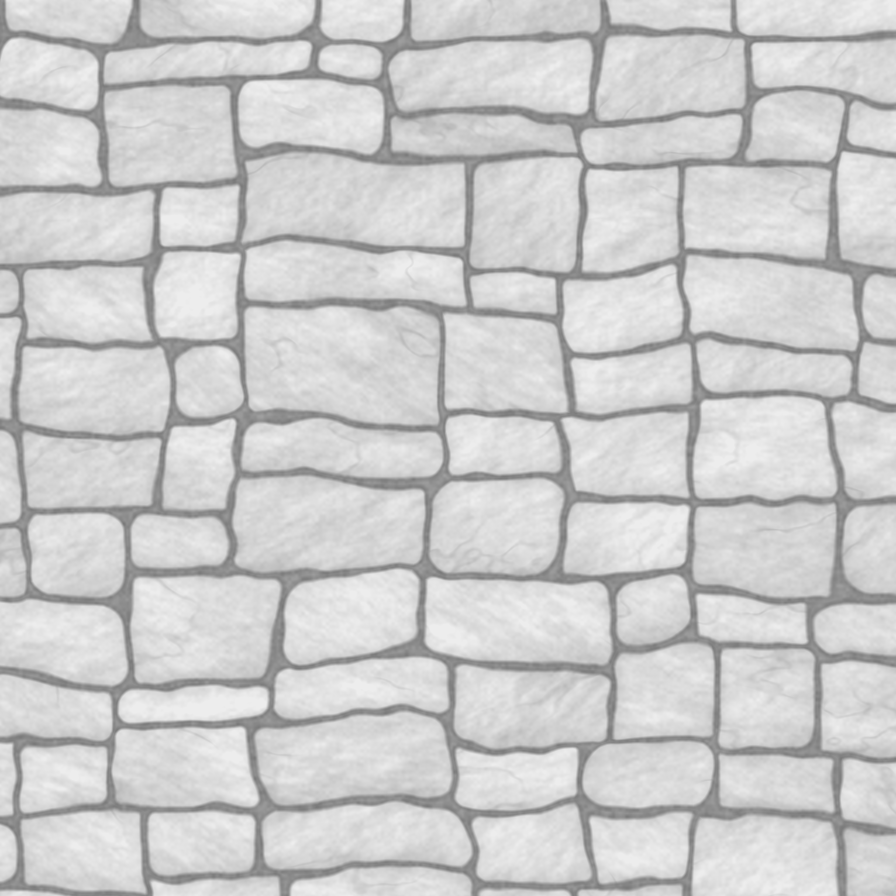
This texture is drawn by a three.js fragment shader. Its source:

```glsl
// Dry stone wall of pale grey, irregular rounded blocks with narrow dark joints.
varying vec2 vUv;

const vec2 GRID = vec2(6.3, 11.2); // average stones across and up

float hash(vec2 p) {
  return fract(sin(dot(p, vec2(127.1, 311.7))) * 43758.5453);
}

float noise(vec2 p) {
  vec2 i = floor(p), f = fract(p);
  f = f * f * (3.0 - 2.0 * f);
  return mix(mix(hash(i), hash(i + vec2(1, 0)), f.x),
             mix(hash(i + vec2(0, 1)), hash(i + vec2(1, 1)), f.x), f.y);
}

float fbm(vec2 p) {
  float sum = 0.0, amp = 0.5;
  for (int k = 0; k < 4; k++) {
    sum += amp * noise(p);
    p = mat2(1.6, 1.2, -1.2, 1.6) * p + 7.3;
    amp *= 0.55;
  }
  return sum;
}

mat2 rotation(float a) {
  return mat2(cos(a), sin(a), -sin(a), cos(a));
}

// Offset of the joint that runs through a grid vertex.
float jointShift(vec2 vertex) {
  return (hash(vertex + 3.7) - 0.5) * 0.7;
}

// Bounds (left, bottom, right, top) of a stone: joints run horizontally
// through even vertices and vertically through odd ones.
vec4 stoneBounds(vec2 id) {
  float a = jointShift(id);
  float b = jointShift(id + vec2(1, 0));
  float c = jointShift(id + vec2(0, 1));
  float d = jointShift(id + vec2(1, 1));
  vec4 shift = mod(id.x + id.y, 2.0) < 0.5 ? vec4(c, a, b, d) : vec4(a, b, d, c);
  return vec4(id, id + 1.0) + shift;
}

// Signed distance to a slightly skewed, rounded stone, in canvas units.
float stoneDistance(vec2 p, vec2 id) {
  vec4 bounds = stoneBounds(id);
  vec2 halfSize = (bounds.zw - bounds.xy) * 0.5 / GRID - 0.0026;
  vec2 q = p - (bounds.xy + bounds.zw) * 0.5 / GRID;
  q.y += q.x * (hash(id + 21.3) - 0.5) * 0.08;
  q.x += q.y * (hash(id + 42.9) - 0.5) * 0.12;
  float corner = min(mix(0.006, 0.028, pow(hash(id + 63.1), 2.0)),
                     min(halfSize.x, halfSize.y) * 0.9);
  vec2 e = abs(q) - halfSize + corner;
  float d = length(max(e, 0.0)) + min(max(e.x, e.y), 0.0) - corner;
  return d + (noise(p * 36.0 + id * 17.0) - 0.5) * 0.006;
}

void main() {
  // Bend the joints so that no edge is perfectly straight.
  vec2 p = vUv;
  p += 0.024 * (vec2(noise(vUv * 9.0), noise(vUv * 9.0 + 31.0)) - 0.5);
  p += 0.005 * (vec2(noise(vUv * 38.0), noise(vUv * 38.0 + 57.0)) - 0.5);

  // Nearest and second nearest stone.
  float nearest = 1.0, second = 1.0;
  vec2 stone = vec2(0.0);
  for (int y = -1; y <= 1; y++) {
    for (int x = -1; x <= 1; x++) {
      vec2 id = floor(p * GRID) + vec2(x, y);
      float d = stoneDistance(p, id);
      if (d < nearest) {
        second = nearest;
        nearest = d;
        stone = id;
      } else {
        second = min(second, d);
      }
    }
  }
  float edge = max(nearest, 0.5 * (nearest - second) + 0.0022);

  // Hewn surface: streaked relief lit from the upper left.
  vec2 q = rotation((hash(stone + 5.5) - 0.5) * 1.4) * vUv;
  q = q * vec2(17.0, 34.0) + stone * 13.0;
  float height = fbm(q);
  float relief = height - fbm(q + vec2(-0.07, 0.16));
  float broad = noise(vUv * 11.0 + stone * 7.0);
  float grain = noise(vUv * 260.0) + noise(vUv * 130.0 + 9.0) - 1.0;

  float face = 0.868 + (hash(stone + 8.2) - 0.5) * 0.045;
  face += (broad - 0.5) * 0.07 + (height - 0.45) * 0.09;
  face += relief * 0.2 + grain * 0.032;

  // Sparse shallow cracks.
  float crack = 1.0 - smoothstep(0.0, 0.035, abs(fbm(q * 0.45 + 4.0) - 0.46));
  face -= crack * smoothstep(0.5, 0.8, noise(vUv * 16.0 + stone * 3.0)) * 0.06;

  // Soft shade towards the rim, stronger along the underside.
  vec4 bounds = stoneBounds(stone);
  float rise = clamp((p.y * GRID.y - bounds.y) / (bounds.w - bounds.y), 0.0, 1.0);
  face -= exp(min(edge, 0.0) / 0.006) * 0.07;
  face -= (1.0 - smoothstep(0.0, 0.4, rise)) * 0.035;

  // Gritty joints, darkest against the stones.
  float mortar = 0.525 + smoothstep(0.001, 0.006, edge) * 0.05 + grain * 0.06;
  float cover = 1.0 - smoothstep(-0.0038, 0.0012, edge);
  gl_FragColor = vec4(vec3(mix(mortar, min(face, 0.93), cover)), 1.0);
}
```
